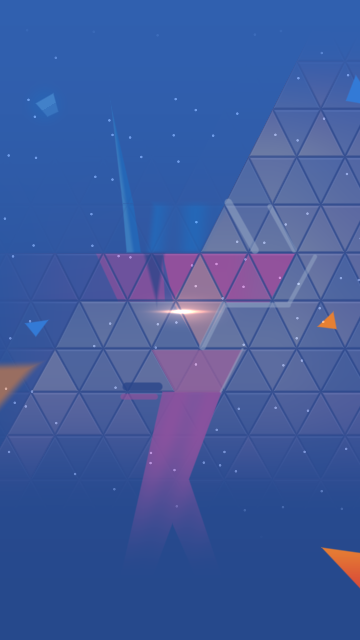
This background is drawn by a WebGL 1 fragment shader. Its source:

```glsl
precision highp float;
// Blue backdrop with a triangular glass lattice, magenta ribbons, shards and a flare.
uniform vec2 u_resolution;

float hash(vec2 p) {
  p = fract(p * vec2(0.1731, 0.2317));
  p += dot(p, p.yx + 19.19);
  return fract(p.x * p.y * 43.71);
}

// Signed distance to a line, positive inside clockwise outlines.
float edge(vec2 p, vec2 a, vec2 b) {
  vec2 d = b - a, q = p - a;
  return (d.x * q.y - d.y * q.x) / length(d);
}

// Filled shapes; corners are packed in pairs.
float tri(vec2 p, vec4 ab, vec2 c, float blur) {
  float d = min(edge(p, ab.xy, ab.zw), min(edge(p, ab.zw, c), edge(p, c, ab.xy)));
  return smoothstep(-blur, blur, d);
}

float quad(vec2 p, vec4 ab, vec4 cd, float blur) {
  float d = min(edge(p, ab.xy, ab.zw), edge(p, ab.zw, cd.xy));
  d = min(d, min(edge(p, cd.xy, cd.zw), edge(p, cd.zw, ab.xy)));
  return smoothstep(-blur, blur, d);
}

float stroke(vec2 p, vec4 ab, float width, float blur) {
  vec2 d = ab.zw - ab.xy, q = p - ab.xy;
  float t = clamp(dot(q, d) / dot(d, d), 0.0, 1.0);
  return 1.0 - smoothstep(width - blur, width + blur, length(q - d * t));
}

// Three line families: x = rising, y = falling, z = rows.
vec3 lattice(vec2 p) {
  float row = (p.y - 3.03) / 0.575 + 0.184 * max(p.y - 4.18, 0.0);
  float column = (p.x - 2.98) / 0.58;
  return vec3(column + row * 0.5, column - row * 0.5, row);
}

float seams(vec3 g, float width, float blur) {
  vec3 d = abs(fract(g + 0.5) - 0.5) * 0.54;
  return 1.0 - smoothstep(width - blur, width + blur, min(d.x, min(d.y, d.z)));
}

// At most one speck in each square.
float dust(vec2 p, float blur) {
  vec2 cell = floor(p * 4.0);
  vec2 spot = 0.2 + 0.6 * vec2(hash(cell + 3.0), hash(cell + 41.0));
  float d = length(fract(p * 4.0) - spot) / 4.0;
  return step(0.78, hash(cell)) * (1.0 - smoothstep(0.009, 0.009 + blur, d));
}

void main() {
  // Canvas space: 4.32 wide, 7.68 high, measured down from the top.
  vec2 uv = gl_FragCoord.xy / u_resolution;
  vec2 p = vec2(uv.x, 1.0 - uv.y) * vec2(4.32, 7.68);
  float aa = 4.32 / u_resolution.x;
  vec3 purple = vec3(0.35, 0.33, 0.61), grey = vec3(0.47, 0.53, 0.65);
  vec3 magenta = vec3(0.6, 0.31, 0.61), azure = vec3(0.13, 0.42, 0.74);
  vec3 navy = vec3(0.16, 0.27, 0.54), orange = vec3(0.9, 0.5, 0.2);
  vec3 col = mix(vec3(0.19, 0.375, 0.685), vec3(0.15, 0.285, 0.55), smoothstep(0.0, 7.3, p.y));

  // Glass cells, lit along a diagonal band.
  vec3 g = lattice(p), id = floor(g);
  float shade = hash(id.xy + id.z * 13.0);
  float band = smoothstep(-0.6, 0.8, id.x + 1.5 + 2.2 * step(3.61, p.y));
  float lit = band * smoothstep(0.5, 2.0, p.y) * (1.0 - smoothstep(3.9, 5.9, p.y));
  lit *= 1.0 - 0.4 * smoothstep(3.2, 4.5, p.x);
  float left = smoothstep(1.5, 3.4, p.y) * smoothstep(-0.5, 1.5, p.x);
  left *= 1.0 - 0.8 * (1.0 - band) * step(p.y, 3.03);
  float haze = max(left, band * smoothstep(0.3, 1.6, p.y)) * (1.0 - smoothstep(4.7, 6.2, p.y));
  col = mix(col, purple, haze * (0.25 + 0.45 * shade));
  col = mix(col, grey, lit * (0.48 + 0.4 * shade) * (0.7 + 0.3 * fract(g.z)));

  // Blue crystals above the centre.
  float blades = quad(p, vec4(1.85, 2.45, 2.72, 2.45), vec4(2.42, 3.03, 1.78, 3.03), 0.06);
  col = mix(col, azure, blades * (0.45 + 0.3 * sin(p.x * 13.0 + p.y)));
  float spike = tri(p, vec4(1.34, 1.3, 1.6, 2.44), vec2(1.47, 2.44), aa);
  spike = max(spike, quad(p, vec4(1.47, 2.44, 1.6, 2.44), vec4(1.69, 3.03, 1.52, 3.03), aa));
  float facet = smoothstep(-0.03, 0.03, edge(p, vec2(1.34, 1.3), vec2(1.6, 3.03)));
  col = mix(col, azure + facet * vec3(0.12, 0.11, 0.04), spike * 0.75);

  // Magenta band, dark wedge and pale diamond.
  float strip = quad(p, vec4(1.15, 3.04, 1.95, 3.04), vec4(1.98, 3.62, 1.42, 3.62), aa);
  col = mix(col, magenta, strip * (0.35 + 0.35 * shade));
  float ribbon = quad(p, vec4(1.95, 3.04, 3.55, 3.04), vec4(3.23, 3.63, 2.08, 3.63), aa);
  col = mix(col, magenta, ribbon * (0.9 - 0.35 * smoothstep(2.7, 3.2, p.x) * shade));
  col = mix(col, navy, 0.75 * tri(p, vec4(1.73, 3.04, 1.97, 3.04), vec2(1.88, 3.62), 0.03));
  float diamond = quad(p, vec4(2.41, 3.05, 2.72, 3.62), vec4(2.41, 4.18, 2.07, 3.62), aa);
  col = mix(col, vec3(0.58, 0.48, 0.6), 0.85 * diamond);

  // Seams with a thin highlight beside them.
  float lines = max(haze, lit);
  col += 0.06 * lines * seams(lattice(p - vec2(0.0, 0.025)), 0.008, aa);
  col = mix(col, navy, 0.75 * lines * seams(g, 0.013, aa));

  // Lower ribbon, splitting into two legs.
  float leg = quad(p, vec4(1.95, 4.7, 2.66, 4.7), vec4(1.82, 6.95, 1.44, 6.95), aa);
  leg = max(leg, quad(p, vec4(2.25, 5.7, 2.67, 6.95), vec4(2.36, 6.95, 1.9, 5.9), aa));
  leg *= (0.9 + 0.08 * sin(p.x * 16.0 + p.y * 5.0)) * (1.0 - smoothstep(5.1, 6.95, p.y));
  col = mix(col, vec3(0.54, 0.32, 0.62), leg);
  float cuff = quad(p, vec4(1.82, 4.2, 2.91, 4.2), vec4(2.65, 4.71, 2.1, 4.71), aa);
  col = mix(col, vec3(0.58, 0.38, 0.61), cuff * (0.65 + 0.2 * shade));
  col = mix(col, navy, 0.8 * stroke(p, vec4(1.52, 4.64, 1.9, 4.64), 0.05, aa));
  col = mix(col, magenta, 0.6 * stroke(p, vec4(1.48, 4.76, 1.86, 4.76), 0.035, aa));

  // Bevelled glass rims.
  float rim = stroke(p, vec4(2.74, 2.43, 3.06, 3.0), 0.045, aa);
  rim = max(rim, stroke(p, vec4(3.24, 2.48, 3.53, 3.0), 0.03, aa));
  rim = max(rim, stroke(p, vec4(2.68, 3.66, 3.46, 3.66), 0.03, aa));
  rim = max(rim, stroke(p, vec4(3.46, 3.66, 3.78, 3.08), 0.025, aa));
  rim = max(rim, stroke(p, vec4(2.68, 3.66, 2.43, 4.16), 0.04, aa));
  rim = max(rim, stroke(p, vec4(2.91, 4.19, 2.65, 4.7), 0.012, aa));
  col = mix(col, vec3(0.58, 0.65, 0.77), 0.55 * rim);

  // Floating shards, sharp and out of focus.
  vec3 ember = mix(orange, vec3(0.85, 0.3, 0.22), smoothstep(6.5, 7.1, p.y));
  col = mix(col, ember, tri(p, vec4(3.86, 6.57, 4.5, 6.66), vec2(4.5, 7.25), aa));
  col = mix(col, orange, tri(p, vec4(3.81, 3.92, 4.0, 3.74), vec2(4.04, 3.95), aa));
  col = mix(col, vec3(0.6, 0.43, 0.38), tri(p, vec4(-0.4, 4.4, 0.43, 4.38), vec2(-0.1, 4.98), 0.07));
  float chips = tri(p, vec4(0.3, 3.88, 0.58, 3.84), vec2(0.43, 4.04), aa);
  chips = max(chips, tri(p, vec4(4.27, 0.9, 4.5, 1.27), vec2(4.15, 1.21), aa));
  col = mix(col, vec3(0.2, 0.48, 0.84), chips);
  col = mix(col, azure, 0.4 * smoothstep(0.3, 0.05, length(p - vec2(0.54, 1.26))));
  float gem = quad(p, vec4(0.43, 1.24, 0.64, 1.12), vec4(0.7, 1.34, 0.57, 1.4), aa);
  col = mix(col, vec3(0.27, 0.52, 0.8), gem * (0.55 + 0.35 * step(p.x * 0.6 + p.y, 1.63)));

  // Horizontal flare and dust.
  vec2 f = p - vec2(2.19, 3.74);
  f *= f;
  col += vec3(0.8, 0.4, 0.15) * exp(-f.x / 0.06 - f.y / 0.0003);
  col += vec3(0.5, 0.5, 0.35) * exp(-f.x / 0.012 - f.y / 0.0007);
  col += vec3(0.3, 0.18, 0.1) * exp(-f.x / 0.12 - f.y / 0.015);
  col += 0.25 * dust(p, aa) * smoothstep(0.2, 1.0, p.y) * (1.0 - smoothstep(5.5, 6.6, p.y));
  gl_FragColor = vec4(col, 1.0);
}
```
